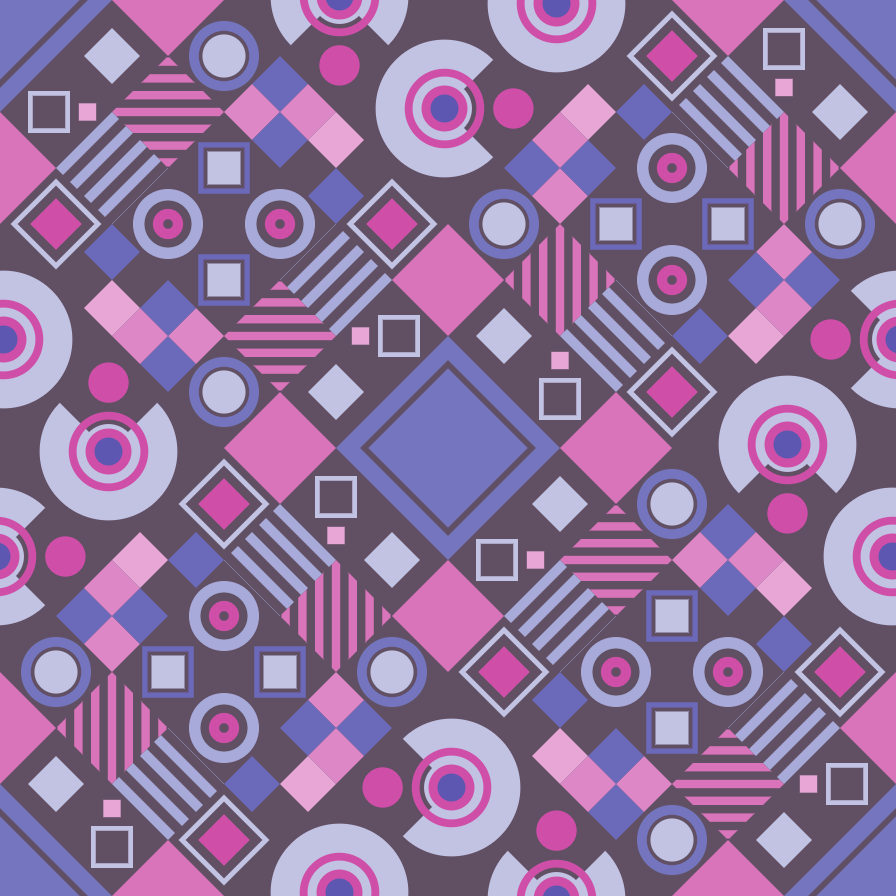
Give the GLSL for this pattern, as a WebGL 1 fragment shader.

```glsl
precision highp float;
// Geometric patchwork of diamonds, rings, stripes and notched discs with quarter-turn symmetry.
uniform vec2 u_resolution;

const vec3 PLUM = vec3(0.38, 0.31, 0.39);
const vec3 LIGHT = vec3(0.76, 0.76, 0.89);
const vec3 LAVENDER = vec3(0.66, 0.67, 0.85);
const vec3 PERIWINKLE = vec3(0.46, 0.46, 0.75);
const vec3 BLUE = vec3(0.42, 0.41, 0.73);
const vec3 DEEP_BLUE = vec3(0.37, 0.34, 0.70);
const vec3 PINK = vec3(0.85, 0.45, 0.73);
const vec3 ROSE = vec3(0.87, 0.53, 0.78);
const vec3 PALE_PINK = vec3(0.91, 0.65, 0.84);
const vec3 MAGENTA = vec3(0.81, 0.31, 0.66);

// Signed distances, in units of a sixteenth of the canvas
float disc(vec2 p, float r) { return length(p) - r; }
float box(vec2 p, float r) { return max(abs(p.x), abs(p.y)) - r; }
float diamond(vec2 p, float r) { return (abs(p.x) + abs(p.y) - r) * 0.70711; }
float band(float d, float outer, float inner) { return max(d - outer, inner - d); }
float stripes(float t, float period) {
  return abs(mod(t, period) - 0.5 * period) - 0.25 * period;
}

void paint(inout vec3 col, vec3 ink, float d, float px) {
  col = mix(col, ink, clamp(0.5 - d / px, 0.0, 1.0));
}

// Disc with a quarter notch facing +x, a target in the middle and a dot beside it
void notchedDisc(inout vec3 col, vec2 p, float px) {
  float r = length(p);
  float notch = (abs(p.y) - p.x) * 0.70711;
  paint(col, LIGHT, max(r - 1.23, -notch), px);
  paint(col, MAGENTA, band(r, 0.71, 0.57), px);
  paint(col, LIGHT, r - 0.49, px);
  paint(col, MAGENTA, r - 0.41, px);
  paint(col, DEEP_BLUE, r - 0.25, px);
  paint(col, MAGENTA, disc(p - vec2(1.23, 0.0), 0.36), px);
}

// Striped diamond, diagonal bars and nested diamond along one diagonal
void diagonalChain(inout vec3 col, vec2 q, float px) {
  vec2 p = q - vec2(1.0, 2.0);
  paint(col, PINK, max(diamond(p, 1.0), stripes(p.y + 0.15, 0.3)), px);
  p = q - vec2(2.0, 1.0);
  float bars = stripes(p.x + p.y - 0.125, 0.5) * 0.70711;
  paint(col, LAVENDER, max(diamond(p, 1.0), bars), px);
  p = q - vec2(3.0, 0.0);
  paint(col, LIGHT, band(diamond(p, 0.0), 0.5745, 0.485), px);
  paint(col, MAGENTA, diamond(p, 0.46), px);
}

// Two-by-two checker of diamonds with a pale tail and a blue companion
void checkerCluster(inout vec3 col, vec2 q, float px) {
  vec2 p = q - vec2(1.0, -2.0);
  for (int i = 0; i < 2; i++) {
    float side = float(i) - 0.5;
    paint(col, BLUE, diamond(p - vec2(0.0, side), 0.5), px);
    paint(col, ROSE, diamond(p - vec2(side, 0.0), 0.5), px);
  }
  paint(col, PALE_PINK, diamond(p - vec2(1.0, 0.5), 0.5), px);
  paint(col, BLUE, diamond(p - vec2(1.0, 1.5), 0.5), px);
}

// Small rings and squares
void smallShapes(inout vec3 col, vec2 q, float px) {
  float r = length(q - vec2(0.0, 3.0));
  paint(col, PERIWINKLE, band(r, 0.625, 0.45), px);
  paint(col, LIGHT, r - 0.385, px);
  r = length(q - vec2(1.0, 0.0));
  paint(col, LAVENDER, band(r, 0.625, 0.42), px);
  paint(col, MAGENTA, band(r, 0.27, 0.085), px);
  float b = box(q - vec2(0.0, 1.0), 0.0);
  paint(col, BLUE, band(b, 0.46, 0.365), px);
  paint(col, LIGHT, b - 0.295, px);
  b = box(q - vec2(3.125, 2.0), 0.0);
  paint(col, LIGHT, band(b, 0.375, 0.29), px);
  paint(col, PALE_PINK, box(q - vec2(2.4375, 2.0), 0.155), px);
  paint(col, LIGHT, diamond(q - vec2(2.0, 3.0), 0.5), px);
}

// Half of a tile; the other half is its half-turn
void halfTile(inout vec3 col, vec2 q, float px) {
  vec2 p = q - vec2(4.0);
  paint(col, PERIWINKLE, diamond(p, 2.0), px);
  paint(col, PLUM, band(diamond(p, 0.0), 1.11, 1.005), px);
  paint(col, PINK, diamond(p + vec2(3.0, 0.0), 1.0), px);
  paint(col, PINK, diamond(p + vec2(0.0, 3.0), 1.0), px);
  diagonalChain(col, q, px);
  checkerCluster(col, q, px);
  smallShapes(col, q, px);
  // Two notched discs a quarter turn apart around the tile corner
  vec2 c = q - vec2(4.0, -4.0);
  vec2 orbit = vec2(-0.0625, 1.9375);
  notchedDisc(col, c - orbit, px);
  notchedDisc(col, vec2(c.y, -c.x) - orbit, px);
}

void main() {
  vec2 uv = gl_FragCoord.xy / u_resolution;
  vec2 grid = vec2(uv.x, 1.0 - uv.y) * 2.0;
  vec2 q = (fract(grid) - 0.5) * 8.0;
  // Every other tile is turned by a quarter
  vec2 cell = floor(grid);
  if (mod(cell.x + cell.y, 2.0) > 0.5) q = vec2(q.y, -q.x);
  float px = 16.0 / min(u_resolution.x, u_resolution.y);
  vec3 col = PLUM;
  for (int i = 0; i < 2; i++) halfTile(col, q * (1.0 - 2.0 * float(i)), px);
  gl_FragColor = vec4(col, 1.0);
}
```
